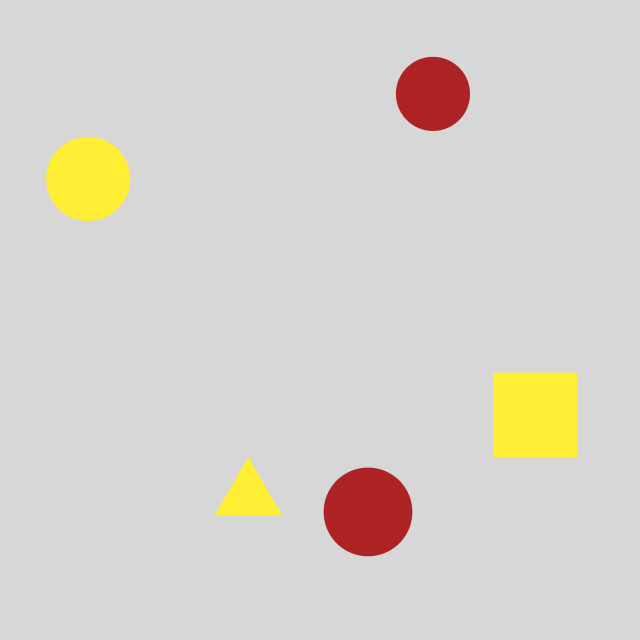
Write a Shadertoy shader that draws this background.

```glsl
float circle(vec2 p, float radius) {
    return length(p) - radius;
}

float square(vec2 p, float halfSide) {
    vec2 d = abs(p) - halfSide;
    return length(max(d, 0.0)) + min(max(d.x, d.y), 0.0);
}

// Upright equilateral triangle, sized by its inscribed circle
float triangle(vec2 p, float inradius) {
    return max(-p.y, 0.8660 * abs(p.x) + 0.5 * p.y) - inradius;
}

// Antialiased coverage of a signed distance
float fill(float dist) {
    return clamp(0.5 - dist * iResolution.y, 0.0, 1.0);
}

void mainImage(out vec4 fragColor, in vec2 fragCoord) {
    vec2 uv = fragCoord / iResolution.y;
    vec3 gray = vec3(0.845);
    vec3 yellow = vec3(1.0, 0.933, 0.2);
    vec3 red = vec3(0.678, 0.137, 0.137);

    // Yellow disc, square and triangle
    float yellowShapes = circle(uv - vec2(0.1378, 0.7204), 0.0657);
    yellowShapes = min(yellowShapes, square(uv - vec2(0.8363, 0.3518), 0.0660));
    yellowShapes = min(yellowShapes, triangle(uv - vec2(0.3880, 0.2252), 0.0303));

    // Red discs
    float redShapes = circle(uv - vec2(0.6765, 0.8533), 0.0579);
    redShapes = min(redShapes, circle(uv - vec2(0.5750, 0.2001), 0.0693));

    vec3 color = mix(gray, yellow, fill(yellowShapes));
    color = mix(color, red, fill(redShapes));
    fragColor = vec4(color, 1.0);
}
```
